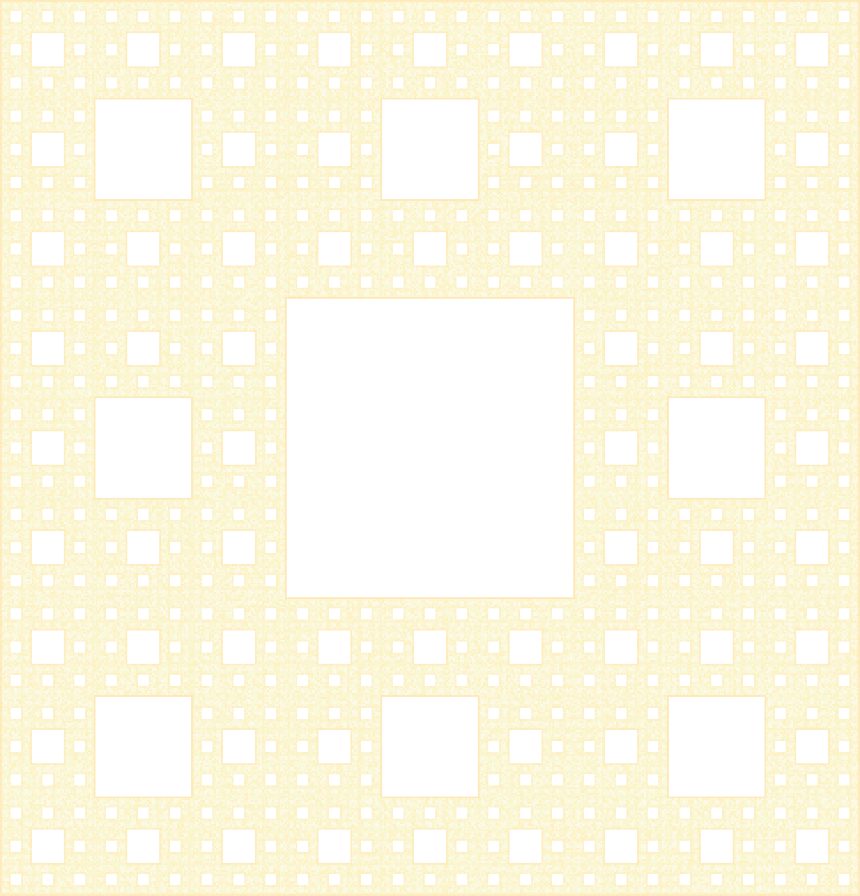
Give the GLSL for this pattern, as a WebGL 1 fragment shader.

```glsl
precision highp float;
// Sierpinski carpet: white square holes in a finely speckled cream weave.
uniform vec2 u_resolution;

const vec3 WHITE = vec3(1.0);
const vec3 PALE = vec3(0.99, 0.98, 0.92);
const vec3 CREAM = vec3(0.99, 0.97, 0.87);
const vec3 BUTTER = vec3(0.99, 0.96, 0.82);
const vec3 GOLD = vec3(0.99, 0.95, 0.77);
const vec3 LIME = vec3(0.97, 0.98, 0.84);
const vec3 OUTLINE = vec3(1.0, 0.89, 0.69);

const int LEVELS = 5;
const float FINEST_SCALE = 81.0;   // cells per side at the smallest level
const float GRAIN_CELLS = 486.0;   // speckles per side
const float LINE_WIDTH = 0.002;    // in canvas heights
const float THREAD_SHARE = 0.13;   // share of rows and columns tinted gold
const float THREAD_TINT = 0.4;
const float FINEST_HOLE = 0.75;    // opacity of the smallest holes

float hash(vec2 p) {
  vec3 q = fract(vec3(p.xyx) * 0.1031);
  q += dot(q, q.yzx + 33.33);
  return fract((q.x + q.y) * q.z);
}

float smoothNoise(vec2 p) {
  vec2 i = floor(p);
  vec2 f = fract(p);
  f = f * f * (3.0 - 2.0 * f);
  float low = mix(hash(i), hash(i + vec2(1.0, 0.0)), f.x);
  float high = mix(hash(i + vec2(0.0, 1.0)), hash(i + 1.0), f.x);
  return mix(low, high, f.y);
}

// Speckles, with greener patches and faint gold threads along both axes
vec3 weave(vec2 uv) {
  vec2 cell = floor(uv * GRAIN_CELLS);
  float pick = hash(cell);
  float limeShare = 0.08 + 0.2 * smoothNoise(uv * 14.0);
  vec3 color = mix(CREAM, BUTTER, step(0.32, pick));
  color = mix(color, GOLD, step(0.62, pick));
  color = mix(color, PALE, step(0.92, pick));
  color = mix(color, LIME, step(hash(cell + 71.0), limeShare));

  float column = step(hash(vec2(cell.x, 913.0)), THREAD_SHARE);
  float row = step(hash(vec2(517.0, cell.y)), THREAD_SHARE);
  return mix(color, GOLD, THREAD_TINT * max(column, row));
}

// Signed distance to the central hole of each repeated cell
float holeDistance(vec2 uv, float scale, vec2 size) {
  vec2 fromCentre = abs(fract(uv * scale) - 0.5);
  vec2 d = (fromCentre - 1.0 / 6.0) * size / scale;
  return max(d.x, d.y);
}

// Band of line width that begins at distance zero
float outlineBand(float d, float pixel) {
  float halfPixel = 0.5 * pixel;
  return smoothstep(-halfPixel, halfPixel, d)
    * (1.0 - smoothstep(LINE_WIDTH - halfPixel, LINE_WIDTH + halfPixel, d));
}

void main() {
  vec2 uv = gl_FragCoord.xy / u_resolution;
  vec2 size = u_resolution / u_resolution.y;
  float pixel = 1.0 / u_resolution.y;
  vec3 color = weave(uv);

  // Holes and their outlines, from the smallest to the largest
  float scale = FINEST_SCALE;
  for (int i = 0; i < LEVELS; i++) {
    float rank = float(i) / float(LEVELS - 1);
    float d = holeDistance(uv, scale, size);
    float hole = 1.0 - smoothstep(-0.5 * pixel, 0.5 * pixel, d);
    float finest = i == 0 ? 1.0 : 0.0;
    color = mix(color, OUTLINE, outlineBand(d, pixel) * 0.9 * rank);
    color = mix(color, mix(WHITE, PALE, finest), hole * mix(1.0, FINEST_HOLE, finest));
    scale /= 3.0;
  }

  // Outer border
  vec2 margin = min(uv, 1.0 - uv) * size;
  float border = outlineBand(min(margin.x, margin.y), pixel);
  color = mix(color, OUTLINE, 0.6 * border);

  gl_FragColor = vec4(color, 1.0);
}
```
